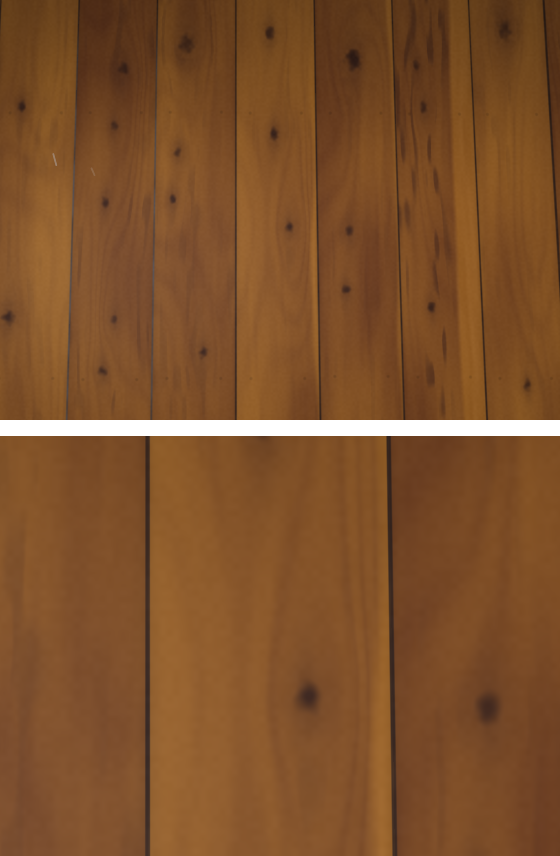
Top, the full canvas; bottom, a detail of the centre.
Write a Shadertoy shader that draws this texture.

```glsl
// Varnished knotty pine floorboards, seen in slight perspective

const vec3 DARK_WOOD = vec3(0.385, 0.215, 0.11);
const vec3 LIGHT_WOOD = vec3(0.57, 0.365, 0.145);
const vec3 SAPWOOD = vec3(0.60, 0.385, 0.145);
const vec3 KNOT = vec3(0.17, 0.10, 0.085);
const vec3 STREAK = vec3(0.28, 0.16, 0.105);

// Per board: lightness, sapwood width, amount of dark streaks
const vec3 BOARDS[9] = vec3[9](
    vec3(0.40, 0.00, 0.3), vec3(0.62, 0.00, 0.2), vec3(0.30, 0.00, 0.5),
    vec3(0.46, 0.00, 0.3), vec3(0.62, 0.05, 0.2), vec3(0.34, 0.04, 0.2),
    vec3(0.30, 0.27, 1.0), vec3(0.68, 0.00, 0.2), vec3(0.35, 0.00, 0.6));

float hash(vec2 p) {
    vec3 q = fract(p.xyx * vec3(0.1031, 0.1030, 0.0973));
    q += dot(q, q.yzx + 33.33);
    return fract((q.x + q.y) * q.z);
}

float noise(vec2 p) {
    vec2 i = floor(p), f = fract(p);
    f = f * f * (3.0 - 2.0 * f);
    return mix(mix(hash(i), hash(i + vec2(1, 0)), f.x),
               mix(hash(i + vec2(0, 1)), hash(i + vec2(1, 1)), f.x), f.y);
}

float segment(vec2 p, vec2 a, vec2 b) {
    vec2 d = b - a;
    return length(p - a - d * clamp(dot(p - a, d) / dot(d, d), 0.0, 1.0));
}

// Returns knot core, surrounding stain and sideways push on the grain
vec3 knots(vec2 q, float id, float width) {
    vec3 sum = vec3(0.0);
    for (float i = 0.0; i < 5.0; i++) {
        vec2 seed = vec2(id * 7.0 + 91.0, i * 13.0 + 5.0);
        if (hash(seed) < 0.36) continue;
        vec2 centre = vec2(mix(0.22, 0.8, hash(seed + 1.7)) * width,
                           (i + mix(0.15, 0.85, hash(seed + 3.1))) / 5.0);
        float size = hash(seed + 5.3);
        float radius = mix(0.008, 0.021, size * size);
        vec2 d = (q - centre) / (radius * vec2(1.0, 1.3));
        d += 0.6 * (vec2(noise(q * 90.0), noise(q * 90.0 + 40.0)) - 0.5);
        float r = length(d);
        float core = (1.0 - smoothstep(0.2, 1.4, r)) * mix(0.6, 1.0, hash(seed + 8.0));
        float tail = exp(-d.x * d.x * 0.8 - d.y * d.y * 0.05);
        sum.x = max(sum.x, core);
        sum.y += 0.4 * tail + 0.4 * exp(-r * r * 0.2);
        sum.z += d.x * radius * 0.8 * exp(-d.x * d.x * 0.10 - d.y * d.y * 0.035);
    }
    return sum;
}

vec3 board(vec2 q, float id, float width) {
    vec3 traits = BOARDS[int(clamp(id + 4.0, 0.0, 8.0))];
    vec3 knot = knots(q, id, width);
    float offset = id * 17.3 + 80.0;
    float x = q.x - knot.z + 0.03 * (noise(vec2(offset, q.y * 3.0)) - 0.5);
    // Growth figure, long fibres and broad colour drift
    float figure = noise(vec2(x * 15.0 + offset, q.y * 2.2 + offset));
    float rings = pow(0.5 + 0.5 * sin(figure * 34.0 + x * 60.0), 2.0);
    float fibre = noise(vec2(x * 110.0 + offset, q.y * 6.0)) - 0.5;
    float drift = noise(vec2(x * 14.0 + offset, q.y * 3.0 + 9.0)) - 0.5;
    float patches = noise(vec2(q.x * 7.0 + offset, q.y * 5.0 + 31.0)) - 0.5;
    float tone = traits.x + 0.55 * drift + 0.35 * patches + 0.13 * fibre - 0.11 * (rings - 0.37);
    vec3 col = mix(DARK_WOOD, LIGHT_WOOD, clamp(tone, -0.25, 1.1));
    // Pale sapwood along the right edge
    float edge = width * (1.0 - traits.y) + 0.016 * (noise(vec2(q.y * 5.0, offset)) - 0.5);
    float sap = smoothstep(-0.007, 0.007, q.x - edge) * step(0.01, traits.y);
    col = mix(col, SAPWOOD + 0.04 * fibre, 0.75 * sap);
    // Dark resin streaks, stains and knots
    float streak = smoothstep(0.55, 0.9, noise(vec2(x * 95.0 + offset, q.y * 13.0 + offset)));
    streak *= smoothstep(0.3, 0.7, noise(vec2(x * 25.0 + offset, q.y * 3.0)));
    col = mix(col, STREAK, 0.65 * streak * traits.z * (1.0 - sap));
    col = mix(col, STREAK, min(0.5 * knot.y, 0.5));
    return mix(col, KNOT, 0.9 * knot.x);
}

void mainImage(out vec4 fragColor, in vec2 fragCoord) {
    vec2 uv = fragCoord / iResolution.xy;
    vec2 p = uv * vec2(4.0 / 3.0, 1.0);
    float px = 1.0 / iResolution.y;

    // Boards widen toward the bottom and narrow slightly to the far right
    float width = mix(0.2015, 0.1865, p.y);
    float u = (p.x - 0.5616) / width;
    u += 0.0012 * pow(max(u, 0.0), 3.0);
    float id = floor(u);
    vec3 col = board(vec2(fract(u) * 0.19, p.y), id, 0.19);

    // Faint nail heads in two rows, two per board
    for (float row = 0.0; row < 2.0; row++) {
        float nailY = mix(0.10, 0.73, row) + 0.008 * (hash(vec2(id + 30.0, row)) - 0.5);
        vec2 d = vec2((abs(fract(u) - 0.5) - 0.32) * width, p.y - nailY);
        col *= 1.0 - 0.12 * (1.0 - smoothstep(0.001, 0.006, length(d)));
    }

    // Thin continuous seams, filled with pale dust on the left
    float seam = round(u);
    float gap = abs(u - seam) * width;
    float wear = noise(vec2(seam * 9.0 + 50.0, p.y * 30.0));
    float halfWidth = mix(0.0021, 0.0015, p.y) + 0.001 * step(3.5, seam);
    float dust = step(seam, -0.5) * mix(0.5, 1.0, wear) * smoothstep(1.0, 0.8, p.y);
    vec3 seamColor = mix(vec3(0.17, 0.115, 0.095), vec3(0.31, 0.28, 0.28), dust);
    col *= 1.0 - 0.1 * exp(-gap * 170.0);
    float cover = 1.0 - smoothstep(halfWidth - px, halfWidth + px, gap);
    col = mix(col, seamColor, cover * mix(0.8, 0.95, wear));

    // Two short pale scuffs
    for (float i = 0.0; i < 2.0; i++) {
        vec2 a = vec2(0.127 + 0.091 * i, 0.633 - 0.034 * i);
        float scuff = segment(p, a, a + vec2(0.007, -0.026 + 0.01 * i));
        col = mix(col, vec3(0.64, 0.56, 0.50), (0.7 - 0.4 * i) * (1.0 - smoothstep(0.0008, 0.0035, scuff)));
    }

    // Hazy sheen at the lower left, dimmer top and corners, slight mottling
    vec2 glow = (uv - vec2(0.22, 0.34)) / vec2(0.42, 0.34);
    col += vec3(0.035, 0.045, 0.06) * exp(-dot(glow, glow));
    vec2 c = uv - vec2(0.46, 0.42);
    col *= 1.08 - 0.35 * dot(c, c) - 0.15 * smoothstep(0.45, 1.0, uv.y);
    col += 0.014 * (noise(p * 190.0) - 0.5);
    fragColor = vec4(clamp(col, 0.0, 1.0), 1.0);
}
```
